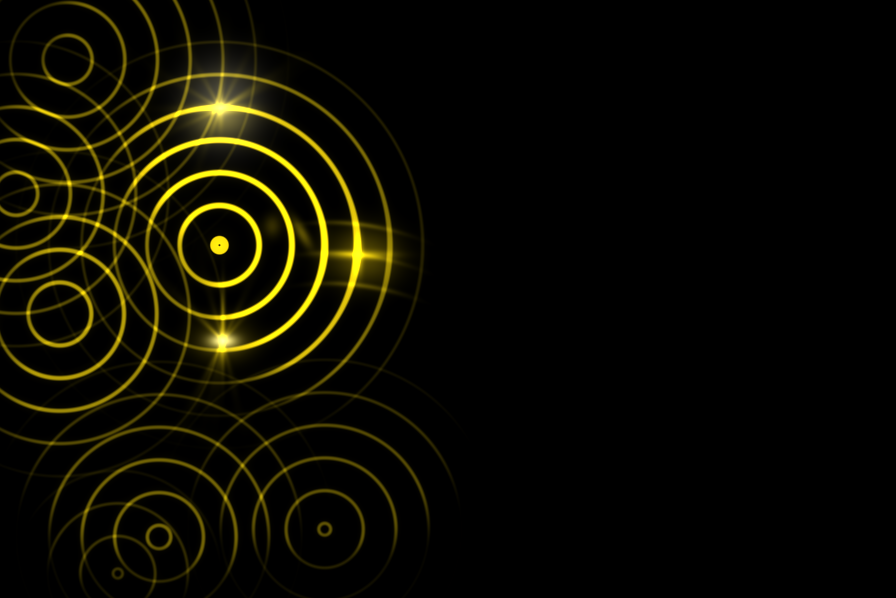
A Shadertoy shader for this background:

```glsl
const float SPACING = 0.0547;
const vec3 GOLD = vec3(1.0, 0.87, 0.06);
const vec3 WARM_WHITE = vec3(1.0, 0.96, 0.70);

// Ripple sources: centre, first radius, reach
const vec4 SOURCES[7] = vec4[7](
    vec4(0.367, 0.590, 0.0664, 0.390), vec4(0.100, 0.475, 0.0527, 0.310),
    vec4(0.113, 0.900, 0.0410, 0.400), vec4(0.027, 0.676, 0.0360, 0.320),
    vec4(0.266, 0.102, 0.0195, 0.350), vec4(0.543, 0.115, 0.0098, 0.350),
    vec4(0.197, 0.041, 0.0078, 0.220));
// Direction in which wide rings stay lit, strength, narrowing of the lit arc
const vec4 LIGHT[7] = vec4[7](
    vec4(0.85, 0.53, 1.08, 1.4), vec4(0.90, -0.10, 0.64, 1.3),
    vec4(0.90, -0.44, 0.42, 2.2), vec4(0.98, -0.20, 0.46, 1.7),
    vec4(0.10, 0.99, 0.40, 2.5), vec4(0.00, 1.00, 0.33, 2.8),
    vec4(0.20, 0.98, 0.20, 4.0));

float hash(float n) {
    return fract(sin(n * 127.1) * 43758.5453);
}

// Soft elliptical spot
float spot(vec2 q, vec2 size) {
    q /= size;
    return exp(-dot(q, q));
}

// Evenly spaced rings that thin and fade outward
float ripples(vec2 p, vec4 source, vec4 light, float swell) {
    vec2 q = p - source.xy;
    float d = length(q);
    float index = max(round((d - source.z) / SPACING), 0.0);
    float radius = source.z + index * SPACING;
    float fade = 1.0 - smoothstep(0.38 * source.w, source.w, radius);
    float facing = 0.5 + 0.5 * dot(q / max(d, 0.0001), light.xy);
    float edge = light.w * radius;
    float lit = mix(exp(-5.0 * edge), 1.0, smoothstep(edge - 0.1, edge + 0.25, facing));
    float strength = fade * light.z * lit;
    float width = 0.0020 + 0.0025 * strength + 0.0025 * swell;
    float gap = abs(d - radius);
    float soft = 0.0016 + 0.5 / iResolution.y;
    float line = 1.0 - smoothstep(width - soft, width + soft, gap);
    return strength * (line + 0.13 * exp(-gap / 0.006));
}

// Uneven rays around a flare
float rays(vec2 q, float seed) {
    float sum = 0.0;
    for (int i = 0; i < 10; i++) {
        float angle = 6.2832 * hash(seed + float(i));
        vec2 dir = vec2(cos(angle), sin(angle));
        float along = dot(q, dir);
        float across = dot(q, vec2(-dir.y, dir.x)) / (0.0025 + 0.05 * abs(along));
        sum += exp(-across * across - abs(along) * 22.0) * smoothstep(-0.004, 0.004, along);
    }
    return sum;
}

void mainImage(out vec4 fragColor, in vec2 fragCoord) {
    vec2 p = fragCoord / iResolution.y;
    vec2 top = p - vec2(0.369, 0.818);
    vec2 side = p - vec2(0.600, 0.574);
    vec2 low = p - vec2(0.373, 0.430);

    // Overlapping ripples
    float glow = 0.0;
    float swell = spot(side, vec2(0.085, 0.075));
    for (int i = 0; i < 7; i++) {
        glow += ripples(p, SOURCES[i], LIGHT[i], swell);
    }

    // Centre dot with a pinhole
    float centre = length(p - SOURCES[0].xy);
    float soft = 1.0 / iResolution.y;
    glow += smoothstep(0.0155 + soft, 0.0155 - soft, centre) * smoothstep(0.0, 0.003, centre);
    glow += 0.14 * exp(-centre / 0.012);

    // Side flare and its curved streaks
    glow += 0.33 * spot(side + vec2(-0.008, 0.003), vec2(0.055, 0.045));
    glow += 0.45 * spot(side, vec2(0.050, 0.007));
    glow += 0.60 * spot(side, vec2(0.007, 0.030));
    for (int i = 0; i < 3; i++) {
        float row = float(i) - 1.0;
        float curve = side.y - row * 0.051 + 0.12 * side.x + 1.2 * side.x * side.x;
        glow += 0.24 * spot(vec2(side.x, curve), vec2(0.065, 0.0045));
    }
    // Smear between the inner rings
    vec2 smear = p - vec2(0.505, 0.610);
    glow += 0.35 * spot(vec2(smear.x + 0.5 * smear.y, smear.y), vec2(0.010, 0.024));
    glow += 0.20 * spot(smear + vec2(0.05, -0.012), vec2(0.014, 0.018));

    // Upper and lower star flares
    glow += 0.20 * rays(top, 3.0) + 0.22 * rays(low, 21.0);
    glow += 0.45 * spot(top, vec2(0.040, 0.008)) + 0.25 * spot(top, vec2(0.005, 0.028));
    glow += 0.20 * spot(top + vec2(0.0, 0.018), vec2(0.045, 0.025));
    glow += 0.30 * spot(low, vec2(0.045, 0.032));
    glow += 0.45 * spot(low - vec2(0.0, 0.02), vec2(0.004, 0.060));
    float white = 0.85 * spot(low, vec2(0.022, 0.011)) + 0.25 * spot(top, vec2(0.014));

    vec3 color = GOLD * glow + WARM_WHITE * white;
    color += vec3(0.33, 0.32, 0.27) * spot(top - vec2(0.004, 0.006), vec2(0.062, 0.068));
    fragColor = vec4(clamp(color - 0.006, 0.0, 1.0), 1.0);
}
```
